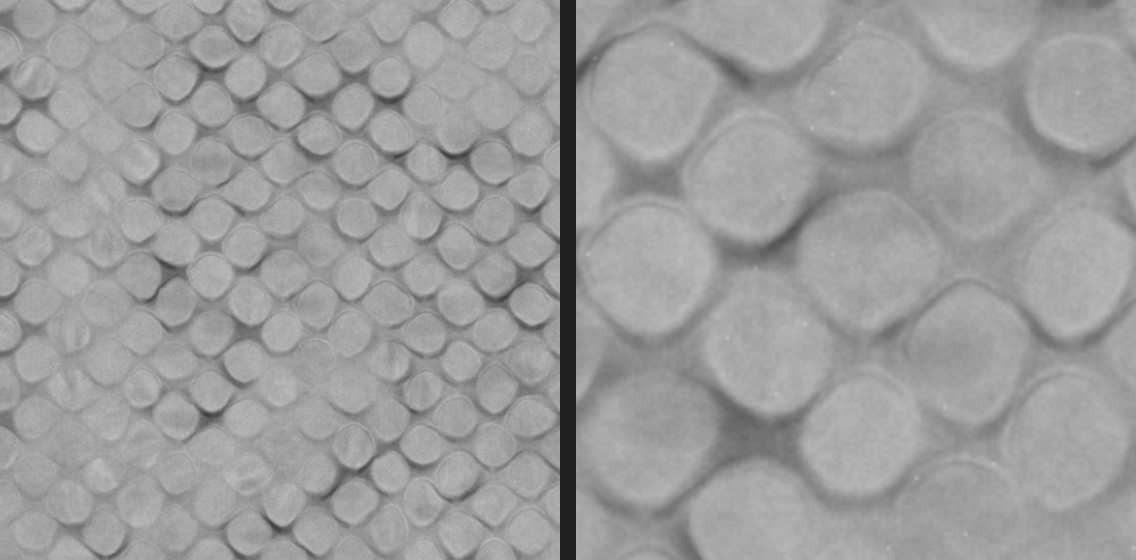
Left, the full canvas; right, a detail of the centre.
Write a WebGL 2 fragment shader that draws this texture.

```glsl
#version 300 es
precision highp float;
// Grey embossed sheet of staggered, slightly diamond-shaped pads.
// Each pad on a jittered lattice adds a lower shadow, an upper rim and a
// wavy fold to its neighbours; noise adds faded patches, mottling and grain.
uniform vec2 u_resolution;
out vec4 fragColor;

const vec2 SPACING = vec2(0.0631, 0.1016);
const float PAD_RADIUS = 0.0385;
const float BLEND = 260.0;

float hash(vec2 p) {
    return fract(sin(dot(p, vec2(127.1, 311.7))) * 43758.5453);
}

float noise(vec2 p) {
    vec2 i = floor(p), f = fract(p);
    f = f * f * (3.0 - 2.0 * f);
    return mix(mix(hash(i), hash(i + vec2(1, 0)), f.x),
               mix(hash(i + vec2(0, 1)), hash(i + vec2(1, 1)), f.x), f.y);
}

float fbm(vec2 p) {
    float sum = 0.0, gain = 0.53;
    for (int i = 0; i < 4; i++) {
        sum += gain * noise(p);
        p = mat2(1.6, 1.2, -1.2, 1.6) * p + 7.3;
        gain *= 0.5;
    }
    return sum;
}

vec2 rotate(vec2 p, float angle) {
    float c = cos(angle), s = sin(angle);
    return vec2(c * p.x - s * p.y, s * p.x + c * p.y);
}

// Soft line centred on zero
float band(float d, float width) {
    return exp(-d * d / (width * width));
}

// Distance to a rounded diamond
float padDistance(vec2 q, float radius, float aspect) {
    q = abs(q) * vec2(1.05 * aspect, 0.98 / aspect) + 1e-5;
    return pow(pow(q.x, 1.75) + pow(q.y, 1.75), 1.0 / 1.75) - radius;
}

// Relief of one pad: dark lower edge, pale upper rim, faint creases
float padRelief(vec2 q, float d, vec2 id) {
    float tilt = (hash(id + 3.1) - 0.5) * 1.3;
    float facing = rotate(q, tilt).y / (length(q) + 1e-4);
    float under = smoothstep(-0.05, -0.95, facing);
    float over = smoothstep(-0.1, 0.8, facing);
    float depth = hash(id + 8.7);
    float shadow = band(d - 0.001, d < 0.001 ? 0.0035 : 0.0105);
    float tone = -under * shadow * mix(0.04, 0.2, depth * depth);
    tone += over * band(d - 0.0025, 0.003) * mix(0.01, 0.06, hash(id + 5.3));
    tone -= over * band(d + 0.002, 0.0022) * 0.06 * hash(id + 1.9);
    tone += under * band(d + 0.0065, 0.003) * 0.025;
    return tone;
}

// S-shaped fold from the foot of a pad to the tops of its lower neighbours
float waveFold(vec2 q, vec2 id) {
    float side = q.x < 0.0 ? 1.0 : 2.0;
    float crest = -0.0265 - 0.0165 * cos(3.1416 * q.x / SPACING.x);
    float d = q.y - crest;
    float reach = smoothstep(0.078, 0.03, abs(q.x)) * smoothstep(0.0, 0.012, abs(q.x));
    float depth = hash(id + 13.0 * side);
    float dark = band(d, d > 0.0 ? 0.003 : 0.0065) * depth * depth * 0.13;
    float pale = band(d + 0.009, 0.0035) * depth * 0.035;
    return reach * (pale - dark);
}

// Sparse round flecks on a fine grid
float flecks(vec2 p, float count, float share) {
    vec2 cell = floor(p * count), f = fract(p * count) - 0.5;
    return step(1.0 - share, hash(cell + 17.0)) * smoothstep(0.5, 0.15, length(f));
}

void main() {
    vec2 uv = gl_FragCoord.xy / u_resolution;
    vec2 p = uv + 0.011 * (vec2(noise(uv * 19.0), noise(uv * 19.0 + 40.0)) - 0.5);
    p += 0.0035 * (vec2(noise(uv * 60.0 + 9.0), noise(uv * 60.0 + 70.0)) - 0.5);

    // Pads of the surrounding lattice
    float relief = 0.0, blend = 0.0, padTone = 0.0;
    float column = floor(p.x / SPACING.x + 0.5);
    for (int i = -1; i <= 1; i++) {
        float c = column + float(i);
        float shift = 0.5 * mod(c, 2.0);
        float row = floor(p.y / SPACING.y - shift + 0.5);
        for (int j = -1; j <= 1; j++) {
            vec2 id = vec2(c, row + float(j));
            vec2 jitter = vec2(hash(id), hash(id + 31.0)) - 0.5;
            vec2 q = p - (id + vec2(0.0, shift)) * SPACING - 0.004 * jitter;
            float radius = PAD_RADIUS * mix(0.93, 1.06, hash(id + 12.0));
            float d = padDistance(q, radius, mix(0.95, 1.05, hash(id + 22.0)));
            relief += padRelief(q, d, id) + waveFold(q, id);
            blend += exp(-d * BLEND);
            float inside = smoothstep(0.003, -0.005, d);
            float rough = smoothstep(0.6, 1.0, hash(id + 44.0));
            vec2 along = rotate(q, 6.283 * hash(id + 55.0)) * vec2(22.0, 60.0);
            float streaks = (fbm(along + id * 5.0) - 0.5) * mix(0.05, 0.2, rough);
            padTone += inside * ((hash(id + 66.0) - 0.5) * 0.035 + streaks);
        }
    }
    float field = -log(blend) / BLEND;

    // Gaps between pads, smudged and faded in places
    float gap = smoothstep(-0.003, 0.008, field);
    float fade = mix(0.35, 1.15, smoothstep(0.2, 0.5, noise(uv * 6.0 + 3.0)));
    float smudge = smoothstep(0.5, 0.85, noise(uv * vec2(11.0, 21.0) + 5.0));
    relief -= gap * (0.045 + 0.12 * smudge);
    relief -= 0.045 * smoothstep(0.6, 0.9, noise(uv * vec2(13.0, 24.0) + 25.0));

    // Surface mottling and grain
    float mottle = (fbm(uv * 17.0 + 2.0) - 0.5) * 0.06 + (fbm(uv * 70.0) - 0.5) * 0.05;
    float grain = (noise(uv * 200.0) - 0.5) * 0.03 + (noise(uv * 430.0) - 0.5) * 0.032;
    float specks = flecks(uv, 300.0, 0.0015) * 0.15 - flecks(uv + 0.37, 240.0, 0.004) * 0.07;
    float tone = 0.656 + relief * fade + padTone + mottle + grain - specks;
    fragColor = vec4(vec3(clamp(tone, 0.26, 0.73)), 1.0);
}
```
